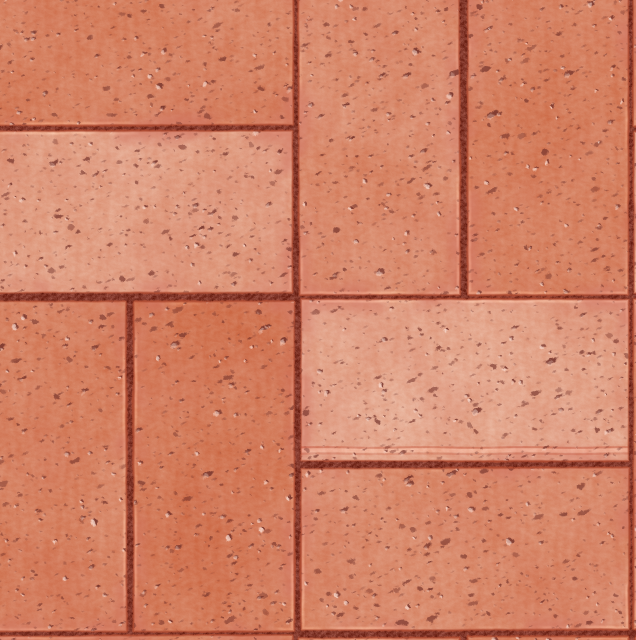
Reproduce this texture procedurally as a Shadertoy shader.

```glsl
vec2 hash2(vec2 p) {
    vec3 q = fract(p.xyx * vec3(0.1031, 0.1030, 0.0973));
    q += dot(q, q.yzx + 33.33);
    return fract((q.xx + q.yz) * q.zy);
}

// Smooth blotches from layered, rotated sines, about -1 to 1
float blotches(vec2 p) {
    float sum = 0.0, weight = 0.5;
    for (int i = 0; i < 4; i++) {
        sum += weight * sin(p.x + 1.7 * sin(p.y * 0.8)) * cos(p.y + 1.3 * sin(p.x * 0.7));
        p = mat2(1.2, 1.5, -1.5, 1.2) * p + 2.3;
        weight *= 0.6;
    }
    return sum;
}

// Scattered ragged chips in a jittered grid: x = dark pit, y = pale grain
vec2 chips(vec2 uv, float scale, float density) {
    vec2 p = uv * scale, cell = floor(p), found = vec2(0.0);
    float soft = 1.1 * scale / iResolution.y;
    vec2 warp = 0.10 * vec2(blotches(p * 6.0), blotches(p * 6.0 + 9.0));
    for (int y = -1; y <= 1; y++)
    for (int x = -1; x <= 1; x++) {
        vec2 id = cell + vec2(x, y);
        vec2 spot = hash2(id), kind = hash2(id + 71.3), size = hash2(id + 137.9);
        if (kind.x > density) continue;
        vec2 d = p - id - spot + warp;
        d.y += 0.8 * (size.y - 0.5) * d.x;
        float radius = 0.09 + 0.12 * size.x * size.x;
        vec2 stretch = vec2(mix(0.55, 1.2, size.y), 1.3);
        float pit = 1.0 - smoothstep(-soft, soft, length(d * stretch) - radius);
        found.x = max(found.x, pit * mix(0.4, 1.0, kind.y));
        // Some pits hold a grain on their lower left
        if (kind.y > 0.66) {
            float grain = length(d + vec2(0.10, 0.11)) - radius * 0.8;
            found.y = max(found.y, (1.0 - smoothstep(-soft, soft, grain)) * mix(0.35, 1.0, size.y));
        }
    }
    return found;
}

void mainImage(out vec4 fragColor, in vec2 fragCoord) {
    vec2 uv = fragCoord / iResolution.xy;

    // Basket weave: square blocks of two bricks, turned in alternate blocks
    vec2 p = (uv - vec2(0.466, 0.536)) / 0.526;
    vec2 block = floor(p), parity = mod(block, 2.0);
    vec2 f = fract(p);
    bool turned = parity.x != parity.y;
    if (turned) f = f.yx;
    float side = step(0.5, f.x);
    vec2 local = vec2(f.x - 0.5 * side, f.y);
    int brick = int(2.0 * parity.x + 4.0 * parity.y + side);

    // Depth inside the brick outline, each brick laid a little askew
    vec2 shift = 0.009 * (hash2(block * 2.0 + side + 17.0) - 0.5);
    shift.x += 0.008 * (hash2(block + side * 5.0 + 40.0).x - 0.5) * (local.y - 0.5);
    vec2 q = abs(local - vec2(0.25, 0.5) + shift) - vec2(0.238, 0.488);
    float depth = 0.012 - length(max(q, 0.0)) - min(max(q.x, q.y), 0.0);
    depth += 0.0013 * blotches(uv * 45.0);

    // Clay: one tone per brick, clouds, streaks and a fine rough grain
    float tones[8] = float[8](0.51, 0.26, 0.80, 0.26, 0.46, 0.95, 0.30, 0.16);
    float tone = tones[brick] + 0.23 * blotches(uv * 10.0 + float(brick) * 5.0);
    tone += 0.08 * blotches(uv * vec2(110.0, 16.0)) + 0.12 * blotches(uv * vec2(75.0, 95.0));
    tone += 0.20 * blotches(uv * vec2(190.0, 260.0) + 4.0);
    tone += 0.04 * sin(uv.x * 400.0 + sin(uv.y * 60.0));
    vec3 clay = mix(vec3(0.815, 0.45, 0.315), vec3(0.895, 0.655, 0.555), tone);

    // Pinkish scorch in patches, strongest at the brick edges
    float patches = smoothstep(-0.3, 0.6, blotches(uv * 16.0 + 8.0));
    float edge = 1.0 - smoothstep(0.012, 0.07, depth);
    clay = mix(clay, vec3(0.82, 0.46, 0.39), (0.12 + 0.5 * edge) * patches);
    float rim = smoothstep(0.010, 0.016, depth) * (1.0 - smoothstep(0.016, 0.024, depth));
    clay += vec3(0.07, 0.10, 0.09) * rim * smoothstep(-0.2, 0.5, blotches(uv * 14.0));

    // Pressed crease along the pale brick
    if (brick == 5) {
        float crease = local.x - 0.053 - 0.001 * sin(uv.x * 40.0);
        clay -= vec3(0.05, 0.13, 0.13) * (1.0 - smoothstep(0.001, 0.005, abs(crease)));
        clay += 0.05 * (1.0 - smoothstep(0.003, 0.008, abs(crease + 0.009)));
        clay -= vec3(0.03, 0.08, 0.08) * (1.0 - smoothstep(0.001, 0.005, abs(crease + 0.019)));
    }

    // Pits and grains at three sizes
    vec2 marks = max(chips(uv, 36.0, 0.33), chips(uv + 3.7, 56.0, 0.38) * 0.95);
    marks = max(marks, chips(uv + 8.1, 84.0, 0.32) * vec2(0.5, 0.35));
    clay = mix(clay, vec3(0.45, 0.19, 0.16), 0.88 * marks.x);
    clay = mix(clay, vec3(0.97, 0.84, 0.79), 0.85 * marks.y);

    // Joint: rusty fringe around a dark, gritty core of uneven width
    float grit = blotches(uv * 330.0);
    float width = 0.0075 + 0.003 * blotches(uv * 12.0 + 3.0);
    float core = 1.0 - smoothstep(width - 0.004, width + 0.003, depth + 0.002 * grit);
    vec3 joint = mix(vec3(0.68, 0.29, 0.19), vec3(0.51, 0.215, 0.165), core);
    joint += 0.13 * grit * core;

    float aa = 1.3 / (0.526 * iResolution.y);
    float face = smoothstep(-aa, aa, depth - 0.0115);
    fragColor = vec4(clamp(mix(joint, clay, face), 0.0, 1.0), 1.0);
}
```
